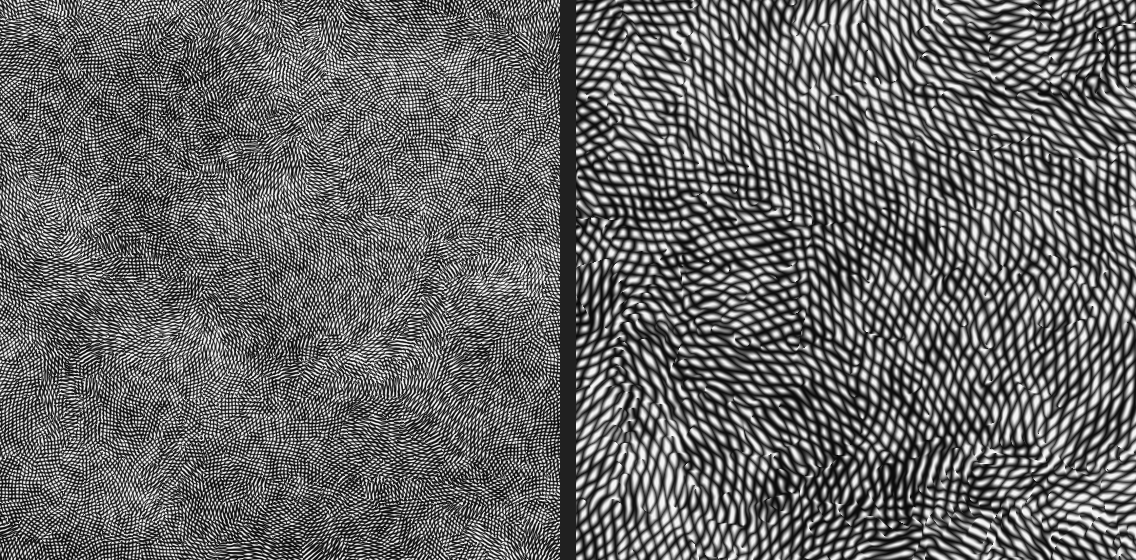
Left, the full canvas; right, a detail of the centre.
A WebGL 2 fragment shader for this pattern:

```glsl
#version 300 es
precision highp float;

uniform vec2 u_resolution;
out vec4 fragColor;

const float TAU = 6.2831853;

vec3 hash(vec2 cell, float seed) {
    uvec3 v = uvec3(ivec3(cell, seed) + 1000) * 1664525u + 1013904223u;
    v.x += v.y * v.z; v.y += v.z * v.x; v.z += v.x * v.y;
    v ^= v >> 16u;
    v.x += v.y * v.z; v.y += v.z * v.x; v.z += v.x * v.y;
    return vec3(v >> 8u) / 16777216.0;
}

float noise(vec2 p, float seed) {
    vec2 i = floor(p), f = fract(p);
    f = f * f * (3.0 - 2.0 * f);
    return mix(mix(hash(i, seed).x, hash(i + vec2(1, 0), seed).x, f.x),
               mix(hash(i + vec2(0, 1), seed).x, hash(i + vec2(1, 1), seed).x, f.x), f.y);
}

// Direction across the strokes; the second layer leans away by a varying angle
float strokeAngle(vec2 p, float layer) {
    float angle = 7.0 * noise(p * 4.6, 1.0) + 2.0 * noise(p * 12.0, 2.0);
    return angle + layer * mix(0.35, 1.75, noise(p * 7.5, 3.0));
}

// Phase of evenly spaced strokes, blended from small overlapping wave patches
float strokePhase(vec2 p, float layer, float density) {
    const float patchSize = 0.036;
    vec2 q = p / patchSize, home = floor(q);
    vec2 wave = vec2(0.0);
    for (int y = -1; y <= 1; y++) {
        for (int x = -1; x <= 1; x++) {
            vec2 cell = home + vec2(x, y);
            vec3 rnd = hash(cell, 10.0 + layer);
            vec2 centre = cell + 0.15 + 0.7 * rnd.xy;
            vec2 offset = q - centre;
            float angle = strokeAngle(centre * patchSize, layer);
            float across = dot(offset, vec2(cos(angle), sin(angle))) * patchSize;
            float phase = TAU * (density * across + rnd.z);
            float weight = pow(max(0.0, 1.0 - 0.75 * dot(offset, offset)), 3.0);
            wave += weight * vec2(cos(phase), sin(phase));
        }
    }
    return atan(wave.y, wave.x + 1e-6) / TAU;
}

// White left between the strokes of one layer, with shaky, unevenly pressed lines
float paperGap(vec2 p, float layer, float halfWidth) {
    float density = 160.0 - 8.0 * layer;
    float soft = max(0.26, 0.5 * density / u_resolution.y);
    vec2 shake = vec2(noise(p * 110.0, 6.0 + layer), noise(p * 110.0, 8.0 + layer)) - 0.5;
    float fromStroke = abs(strokePhase(p + 0.0022 * shake, layer, density));
    halfWidth += 0.16 * (noise(p * 90.0, 20.0 + layer) - 0.5);
    return smoothstep(halfWidth - soft, halfWidth + soft, fromStroke);
}

void main() {
    vec2 p = gl_FragCoord.xy / u_resolution.y;

    // Broad darker and lighter areas
    float halfWidth = 0.185 + 0.08 * (noise(p * 8.0, 4.0) - 0.5);

    float paper = paperGap(p, 0.0, halfWidth) * paperGap(p, 1.0, halfWidth);
    fragColor = vec4(vec3(mix(0.04, 0.96, paper)), 1.0);
}
```
